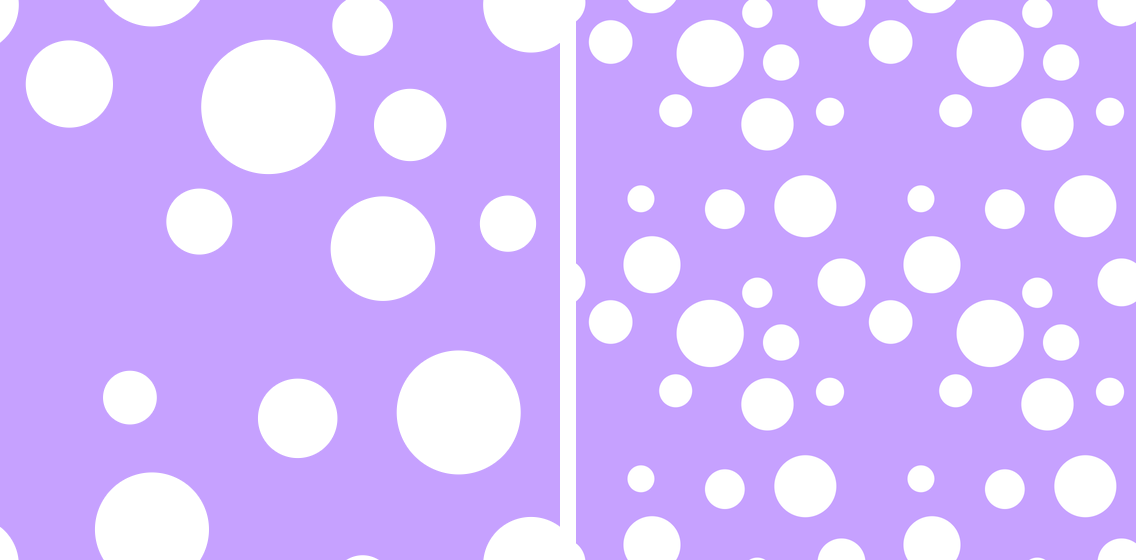
Left: one tile. Right: repeated 2 by 2.
Write a Shadertoy shader that draws this pattern.

```glsl
// Seamless scatter of white dots in mixed sizes on flat lilac.
// Dots sit on a wrapping staggered grid; each is pushed off its node by
// whatever room its radius leaves, so they look random yet never touch.

const int COLUMNS = 3;
const int ROWS = 4;                // even, so the stagger wraps
const int DOTS = COLUMNS * ROWS;
const float GOLDEN_ANGLE = 2.4;
const float CELL_ROOM = 0.14;      // just under half the node spacing
const vec2 TILE_SHIFT = vec2(0.14, 0.29);

const vec3 LILAC = vec3(0.776, 0.631, 1.0);
const vec3 WHITE = vec3(1.0);

// Shuffled size order, so large and small dots mix.
int sizeRank(int index) {
    return (index * 5) % DOTS;
}

// Radius grows with rank, favouring the smaller sizes.
float dotRadius(int rank) {
    float t = float(rank) / float(DOTS - 1);
    return mix(0.048, 0.120, pow(t, 1.45));
}

// Staggered grid node plus an offset turned by the golden angle.
vec2 dotCenter(int index, int rank, float radius) {
    int row = index / COLUMNS;
    float stagger = 0.5 * float(row % 2);
    vec2 node = vec2(float(index % COLUMNS) + stagger, float(row))
              / vec2(float(COLUMNS), float(ROWS));
    float angle = GOLDEN_ANGLE * float(rank);
    return node + TILE_SHIFT + (CELL_ROOM - radius) * vec2(cos(angle), sin(angle));
}

// Signed distance to a circle on the unit tile, wrapped at its edges.
float wrappedCircle(vec2 p, vec2 center, float radius) {
    vec2 delta = fract(p - center + 0.5) - 0.5;
    return length(delta) - radius;
}

// Distance to the nearest dot.
float dotField(vec2 p) {
    float nearest = 1.0;
    for (int i = 0; i < DOTS; i++) {
        int rank = sizeRank(i);
        float radius = dotRadius(rank);
        nearest = min(nearest, wrappedCircle(p, dotCenter(i, rank, radius), radius));
    }
    return nearest;
}

void mainImage(out vec4 fragColor, in vec2 fragCoord) {
    vec2 uv = fragCoord / iResolution.xy;

    // One pixel wide edge coverage
    float coverage = clamp(0.5 - dotField(uv) * iResolution.y, 0.0, 1.0);

    fragColor = vec4(mix(LILAC, WHITE, coverage), 1.0);
}
```
